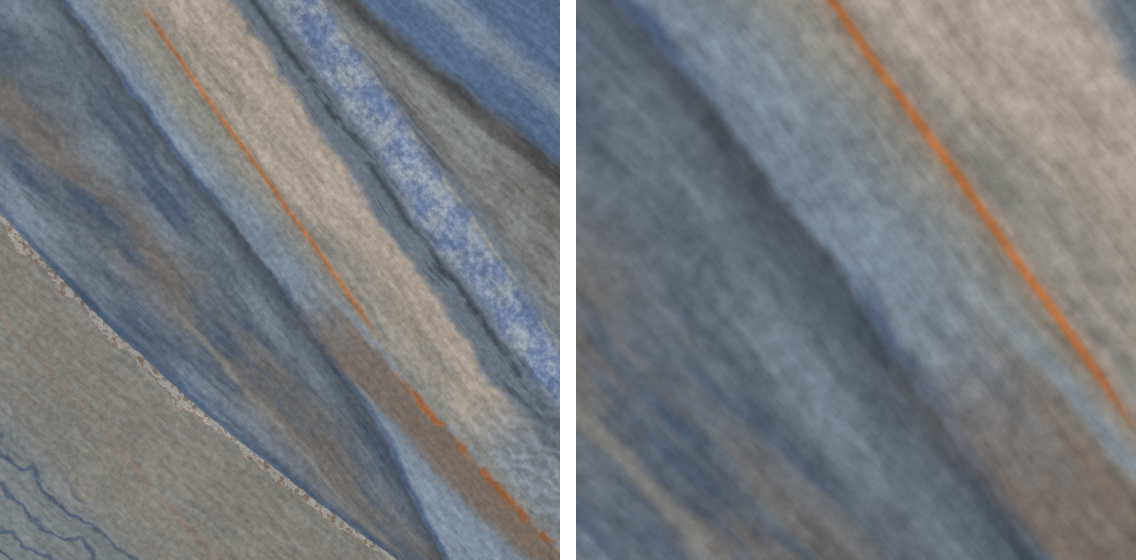
Left, the full canvas; right, a detail of the centre.
Give the GLSL for this texture, as a WebGL 2 fragment shader.

```glsl
#version 300 es
precision highp float;
// Layered blue and sand coloured stone with diagonal beds, dark seams and thin
// mineral veins. Beds are laid one over another across a tilted axis; stretched
// gradient noise roughens their borders and streaks their surface.
uniform vec2 u_resolution;
out vec4 fragColor;

const vec2 ACROSS = vec2(0.78, 0.62);
const vec2 ALONG = vec2(0.62, -0.78);
const vec3 NAVY = vec3(0.22, 0.30, 0.42);
const vec3 SLATE = vec3(0.395, 0.44, 0.485);
const vec3 STEEL = vec3(0.48, 0.54, 0.60);
const vec3 STONE = vec3(0.525, 0.525, 0.505);
const vec3 SAND = vec3(0.645, 0.605, 0.56);
const vec3 TAUPE = vec3(0.43, 0.40, 0.375);
const vec3 UMBER = vec3(0.48, 0.405, 0.345);
const vec3 CHAR = vec3(0.20, 0.205, 0.22);
const vec3 RUST = vec3(0.70, 0.43, 0.25);
const vec3 CHALK = vec3(0.67, 0.655, 0.635);

vec2 gradient(ivec2 cell) {
  uint h = uint(cell.x) * 1597334677u ^ uint(cell.y) * 3812015801u;
  h = (h ^ (h >> 15)) * 2246822519u;
  h ^= h >> 13;
  float a = float(h & 65535u) * 6.28319 / 65536.0;
  return vec2(cos(a), sin(a));
}

float gradientNoise(vec2 p) {
  ivec2 i = ivec2(floor(p));
  vec2 f = fract(p);
  vec2 u = f * f * f * (f * (f * 6.0 - 15.0) + 10.0);
  float a = dot(gradient(i), f);
  float b = dot(gradient(i + ivec2(1, 0)), f - vec2(1, 0));
  float c = dot(gradient(i + ivec2(0, 1)), f - vec2(0, 1));
  float d = dot(gradient(i + ivec2(1, 1)), f - vec2(1, 1));
  return 1.4 * mix(mix(a, b, u.x), mix(c, d, u.x), u.y);
}

float fbm(vec2 p) {
  float sum = 0.0, amp = 0.6;
  for (int i = 0; i < 5; i++) {
    sum += amp * gradientNoise(p);
    p = mat2(1.9, 0.5, -0.5, 1.9) * p + 17.3;
    amp *= 0.55;
  }
  return sum;
}

// Streaks keep their direction, so the octaves are not rotated.
float streaks(vec2 p) {
  float sum = 0.0, amp = 0.6;
  for (int i = 0; i < 4; i++) {
    sum += amp * gradientNoise(p);
    p = p * 2.03 + 11.7;
    amp *= 0.6;
  }
  return sum;
}

float rise(float d, float soft) { return smoothstep(-soft, soft, d); }
float line(float d, float width) { return 1.0 - smoothstep(0.0, width, abs(d)); }
float band(float d, float halfWidth, float soft) { return rise(halfWidth - abs(d), soft); }
float span(float t, float from, float to, float soft) { return rise(t - from, soft) * rise(to - t, soft); }

void main() {
  vec2 p = gl_FragCoord.xy / u_resolution;
  float c = dot(p, ACROSS), t = dot(p, ALONG);
  float fan = 0.16 * smoothstep(0.7, 0.45, c) + 0.17 * smoothstep(0.95, 1.2, c);
  float cloud = fbm(p * 4.5 + 7.0);
  float f = c - t * fan + 0.012 * cloud;
  float streak = streaks(vec2(f * 24.0, t * 3.2));
  float thread = streaks(vec2(f * 95.0, t * 17.0) + 31.0);
  float rough = fbm(p * 17.0 + 3.0);
  float grain = fbm(p * 85.0);
  float x = c + 0.022 * cloud + 0.010 * streak;
  float y = c + 0.008 * cloud + 0.007 * rough;

  // Lower left: rippled grey, then a smooth sandy bed.
  float ripple = abs(fract(f * 21.0 + cloud * 1.1 + 0.3 * rough) - 0.5);
  vec3 col = mix(mix(SLATE, STONE, 0.55), NAVY, 0.6 * line(ripple, 0.16) * rise(cloud + 0.15, 0.25));
  vec3 sandy = mix(STONE, TAUPE, 0.25 + 0.4 * streak);
  col = mix(col, sandy, rise(x - 0.19 - 0.07 * t, 0.035));
  col = mix(col, RUST, 0.22 * line(y - 0.29 - 0.05 * t, 0.004));

  // Blue slate with brown patches, shaded towards the main seam.
  float crust = y - (0.438 + 0.19 * t + 0.13 * t * t);
  float seam = y - (0.69 - 0.02 * t - 0.25 * pow(max(t, 0.0), 2.0));
  vec3 slate = mix(SLATE, STEEL, rise(streak + cloud - 0.1, 0.5) * 0.65);
  slate = mix(slate, TAUPE, band(x - 0.555 - 0.06 * t, 0.045, 0.05) * rise(streak + 0.25, 0.45) * 0.85);
  slate = mix(slate, NAVY, rise(-streak - 0.25 + 0.4 * cloud, 0.4) * 0.5);
  slate = mix(slate, STONE, 0.55 * line(y - 0.53 - 0.04 * t, 0.009) * span(t, -0.15, 0.3, 0.08));
  col = mix(col, slate, rise(crust, 0.014));
  float shade = exp(min(seam, 0.0) / 0.022) * (0.6 + 0.5 * streak);
  col = mix(col, CHAR, clamp(shade, 0.0, 0.85) * rise(crust, 0.02));

  // Pale centre: steel edge, stone, then sand.
  vec3 pale = mix(STEEL, STONE, rise(x - 0.745, 0.03));
  pale = mix(pale, SAND, rise(x - 0.815 + 0.05 * streak, 0.045));
  col = mix(col, pale, rise(seam, 0.005));
  col = mix(col, NAVY, 0.65 * line(seam - 0.004, 0.010) * rise(cloud + 0.2, 0.3));

  // Brown wedge with a rusty upper rim, and the long orange vein.
  float rim = y - 0.75 - 0.06 * t;
  float wedge = rise(x - 0.675 - 0.1 * t, 0.018) * rise(-rim, 0.008) * rise(t - 0.02, 0.1);
  col = mix(col, mix(UMBER, TAUPE, rise(streak, 0.4)), 0.9 * wedge);
  col = mix(col, STEEL, 0.6 * line(rim - 0.005, 0.010) * rise(t, 0.08));
  col = mix(col, RUST * 0.85, line(rim, 0.012) * rise(rough + 0.05, 0.25) * span(t, 0.2, 0.62, 0.06));
  float orange = c + 0.003 * cloud + 0.002 * rough - 0.78 + 0.05 * t;
  float orangeSpan = span(t, -0.6, 0.08, 0.04);
  col = mix(col, RUST, orangeSpan * (0.75 * line(orange, 0.005) + 0.22 * line(orange, 0.016)));

  // Upper right: blue beds, a bright blue band and a grey bed.
  vec3 blue = mix(STEEL, SLATE, rise(streak + 0.2, 0.45));
  blue = mix(blue, CHAR, 0.6 * rise(thread * 0.5 - streak - 0.28, 0.25));
  float bright = band(x - 1.0 + 0.06 * t, 0.038, 0.014);
  vec3 azure = mix(vec3(0.40, 0.48, 0.62), vec3(0.58, 0.62, 0.66), rise(rough + 0.4 * grain, 0.5));
  blue = mix(blue, azure, bright);
  vec3 grey = mix(TAUPE, STONE, rise(streak + cloud + 0.2, 0.5));
  blue = mix(blue, mix(grey, SLATE, 0.25), rise(x - 1.055 + 0.04 * t, 0.018));
  float brow = y - 1.195 - 0.2 * t;
  vec3 far = mix(vec3(0.34, 0.42, 0.53), STEEL, band(f - 1.285, 0.022, 0.022));
  blue = mix(blue, far, rise(brow, 0.012));
  blue = mix(blue, CHAR, 0.75 * band(brow + 0.012, 0.014, 0.018) * rise(streak + 0.35, 0.4));
  float shore = x + 0.012 * rough - 0.905 + 0.06 * t;
  col = mix(col, blue, rise(shore, 0.010));
  col = mix(col, CHAR, 0.6 * line(y - 0.945 + 0.05 * t, 0.012) * rise(rough + streak + 0.1, 0.3));
  col = mix(col, SAND, 0.7 * line(y - 1.04 + 0.06 * t, 0.007) * rise(rough, 0.2));
  float comb = 0.5 + 0.5 * sin(p.y * 210.0 + p.x * 90.0 + 7.0 * rough);
  col = mix(col, mix(STEEL, SLATE, comb), 0.75 * span(x, 0.80, 0.93, 0.02) * rise(t - 0.36, 0.08));

  // Crumbly chalk vein with a dark underside.
  float lump = 0.007 + 0.011 * max(rough + 0.35 * cloud, -0.4);
  float chalk = rise(lump - abs(crust + 0.003 * grain), 0.002);
  col = mix(col, NAVY, 0.45 * line(crust - 0.012, 0.012));
  col = mix(col, mix(CHALK, UMBER, rise(grain - 0.12, 0.3)), 0.85 * chalk);

  // Surface streaks and grain.
  col *= 1.0 + 0.09 * streak + 0.13 * thread + 0.13 * grain + 0.05 * cloud;
  fragColor = vec4(clamp(col, 0.0, 1.0), 1.0);
}
```
